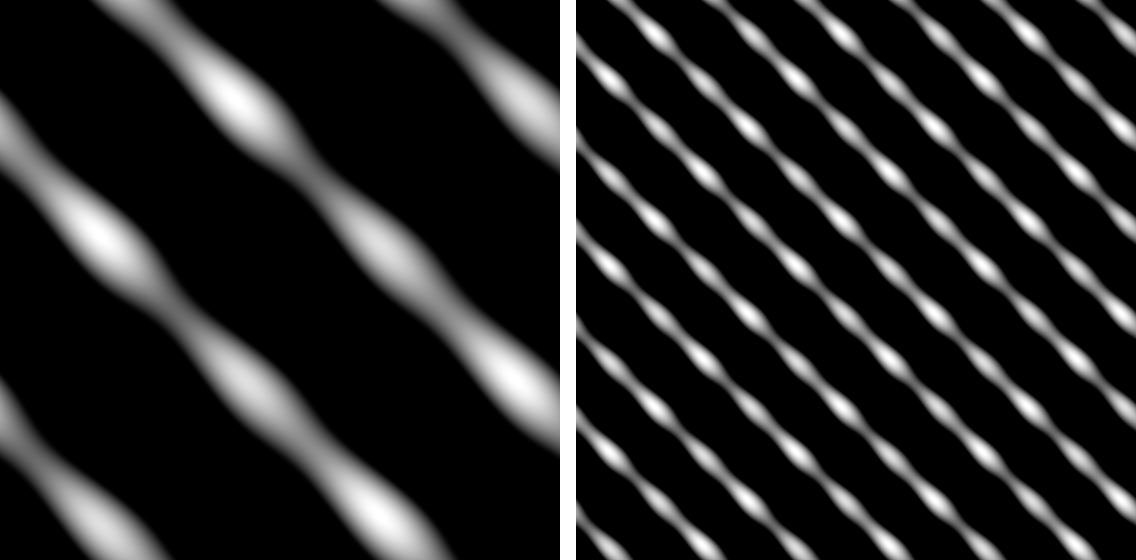
Left, the tile; right, the same tile 3 across and 3 down.
A Shadertoy shader for this pattern:

```glsl
const float TAU = 6.2831853;

const float BANDS = 2.0;            // diagonal bands per tile
const float BEADS = 2.0;            // swellings along each band per tile
const float BAND_SHIFT = 0.008;     // pulls neighbouring bands together in pairs
const float BAND_SHARPNESS = 1.67;  // brightness lost away from the ridge
const float RIDGE_LEVEL = 0.71;     // mean brightness on the ridge
const float BEAD_HEIGHT = 0.23;
const float BEAD_PHASE = 0.607;
const float BEAD_LAG = 0.10;        // flanks trail behind the bright core
const float SWAY_HEIGHT = 0.095;    // makes every other bead brighter
const float SWAY_PHASE = 0.479;
const float EDGE_SOFTNESS = 0.10;
const vec3 DARK = vec3(0.0);
const vec3 LIGHT = vec3(1.0);

float wave(float turns) {
    return cos(TAU * turns);
}

// max(v, 0) with a rounded corner
float softFloor(float v, float width) {
    float h = max(width - abs(v), 0.0) / width;
    return max(v, 0.0) + 0.25 * width * h * h;
}

float beadedBands(vec2 uv) {
    float across = uv.x + uv.y;
    float along = uv.x - uv.y;

    // Band profile: 1 on each ridge, -1 midway between ridges
    across += BAND_SHIFT * sin(TAU * across);
    float ridge = -wave(BANDS * across);

    // Swellings, with their outer parts delayed
    float lagged = along - BEAD_LAG * (1.0 - ridge);
    float beads = BEAD_HEIGHT * wave(BEADS * (lagged - BEAD_PHASE));
    float sway = SWAY_HEIGHT * wave(along - SWAY_PHASE);

    return RIDGE_LEVEL + BAND_SHARPNESS * (ridge - 1.0) + beads + sway;
}

void mainImage(out vec4 fragColor, in vec2 fragCoord) {
    vec2 uv = fragCoord / iResolution.xy;
    float glow = min(softFloor(beadedBands(uv), EDGE_SOFTNESS), 1.0);
    fragColor = vec4(mix(DARK, LIGHT, glow), 1.0);
}
```
